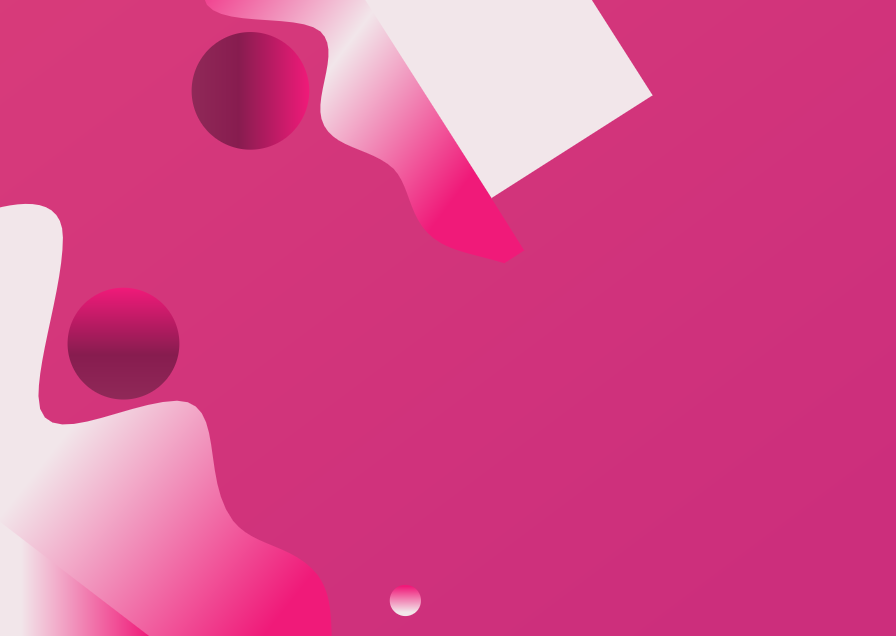
This background is drawn by a WebGL 2 fragment shader. Its source:

```glsl
#version 300 es
precision highp float;

uniform vec2 u_resolution;
out vec4 fragColor;

#define GRID_HEIGHT 546.0
#define CURVE_STEPS 12
#define SPANS 7
#define BACK_WARM vec3(0.845, 0.230, 0.480)
#define BACK_COOL vec3(0.800, 0.180, 0.487)
#define PALE vec3(0.950, 0.902, 0.918)
#define HOT vec3(0.941, 0.102, 0.475)
#define DARK vec3(0.530, 0.110, 0.310)
#define PLUM vec3(0.565, 0.160, 0.345)

// Chains of cubic Bezier spans; neighbouring spans share an end point
const vec2 UPPER_WAVE[22] = vec2[](
    vec2(175, -2), vec2(180, 26), vec2(255, 10),
    vec2(275, 27), vec2(293, 43), vec2(270, 80),
    vec2(276, 102), vec2(283, 128), vec2(318, 126),
    vec2(338, 145), vec2(354, 162), vec2(350, 193),
    vec2(379, 209), vec2(394, 217), vec2(410, 219),
    vec2(433, 226), vec2(439, 222), vec2(444, 219),
    vec2(450, 215), vec2(405, 143), vec2(360, 72), vec2(314, -2));

const vec2 LOWER_WAVE[22] = vec2[](
    vec2(-4, 179), vec2(20, 173), vec2(54, 169),
    vec2(54, 204), vec2(54, 245), vec2(33, 305),
    vec2(33, 340), vec2(33, 392), vec2(105, 345),
    vec2(152, 344), vec2(194, 344), vec2(172, 410),
    vec2(200, 447), vec2(218, 470), vec2(252, 467),
    vec2(273, 494), vec2(285, 511), vec2(284, 530),
    vec2(285, 552), vec2(190, 552), vec2(95, 552), vec2(-4, 552));

vec2 bezier(vec2 a, vec2 b, vec2 c, vec2 d, float t) {
    float s = 1.0 - t;
    return s * s * s * a + 3.0 * s * t * (s * b + t * c) + t * t * t * d;
}

// Signed distance to a closed Bezier chain, negative inside
float waveDistance(vec2 p, vec2 chain[22]) {
    float nearest = 1e9;
    float side = 1.0;
    vec2 a = chain[21];
    for (int i = 0; i <= SPANS * CURVE_STEPS; i++) {
        int span = min(i / CURVE_STEPS, SPANS - 1);
        int k = 3 * span;
        float t = float(i - span * CURVE_STEPS) / float(CURVE_STEPS);
        vec2 b = bezier(chain[k], chain[k + 1], chain[k + 2], chain[k + 3], t);
        vec2 edge = b - a;
        vec2 rel = p - a;
        vec2 gap = rel - edge * clamp(dot(rel, edge) / max(dot(edge, edge), 1e-6), 0.0, 1.0);
        nearest = min(nearest, dot(gap, gap));
        // Each crossing of a horizontal ray flips the side
        if ((a.y > p.y) != (b.y > p.y) && rel.x < edge.x * rel.y / edge.y) side = -side;
        a = b;
    }
    return side * sqrt(nearest);
}

// Rectangle growing from one corner along a unit axis, open at the far end
float slabDistance(vec2 p, vec2 corner, vec2 axis, float width) {
    vec2 q = p - corner;
    float across = dot(q, axis);
    float along = dot(q, vec2(axis.y, -axis.x));
    return max(max(-across, across - width), -along);
}

float ramp(float from, float to, float x) {
    return clamp((x - from) / (to - from), 0.0, 1.0);
}

// Bright rim fading to a dark core, then to plum
vec3 ballColor(float t) {
    return mix(mix(HOT, DARK, ramp(0.0, 0.6, t)), PLUM, ramp(0.6, 1.0, t));
}

void main() {
    // Design grid: x to the right, y down from the top edge
    float pixel = GRID_HEIGHT / u_resolution.y;
    vec2 p = vec2(gl_FragCoord.x, u_resolution.y - gl_FragCoord.y) * pixel;
    #define COVER(d) clamp(0.5 - (d) / pixel, 0.0, 1.0)

    // Backdrop
    vec3 color = mix(BACK_WARM, BACK_COOL, ramp(0.0, 800.0, dot(p, vec2(0.6, 0.8))));

    // Upper wave, pale in the middle of its gradient
    float upperTone = abs(dot(p, vec2(0.8, 0.6)) - 262.0);
    color = mix(color, mix(PALE, HOT, ramp(0.0, 152.0, upperTone)), COVER(waveDistance(p, UPPER_WAVE)));

    // Tilted pale sheet
    float sheet = slabDistance(p, vec2(422, 170), normalize(vec2(138, -88)), 164.0);
    color = mix(color, PALE, COVER(sheet));

    // Lower wave and the folded corner beneath its diagonal
    vec3 lower = mix(PALE, HOT, ramp(275.0, 515.0, dot(p, vec2(0.78, 0.62))));
    vec3 fold = mix(PALE, HOT, ramp(18.0, 128.0, p.x));
    float foldEdge = dot(p - vec2(0, 448), normalize(vec2(98, -128)));
    lower = mix(lower, fold, COVER(foldEdge));
    color = mix(color, lower, COVER(waveDistance(p, LOWER_WAVE)));

    // Balls
    vec2 q = p - vec2(215, 78);
    color = mix(color, ballColor(0.5 - q.x / 101.0), COVER(length(q) - 50.5));
    q = p - vec2(106, 295);
    color = mix(color, ballColor(0.5 + q.y / 96.0), COVER(length(q) - 48.0));
    q = p - vec2(348, 515.5);
    color = mix(color, mix(HOT, PALE, ramp(-12.0, 10.0, q.y)), COVER(length(q) - 13.4));

    fragColor = vec4(color, 1.0);
}
```
